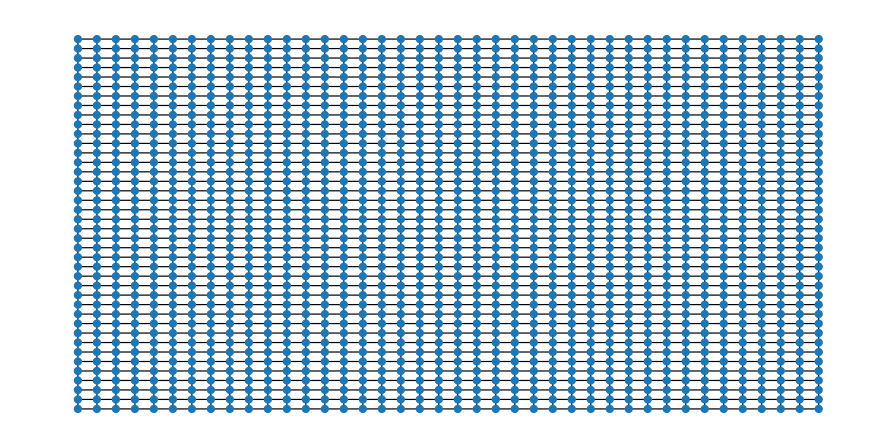
Reproduce this pattern procedurally as a WebGL 2 fragment shader.

```glsl
#version 300 es
precision highp float;

uniform vec2 u_resolution;
out vec4 fragColor;

// Lengths are in units of canvas height
const vec2 NODE_COUNT = vec2(40.0, 40.0);
const vec2 GRID_SIZE = vec2(1.6536, 0.8255);
const vec2 GRID_SHIFT = vec2(0.0007, 0.0);
const float NODE_RADIUS = 0.0092;
const float EDGE_WIDTH = 0.0027;
const int SUBSAMPLES = 3;

const vec3 PAPER = vec3(1.0);
const vec3 EDGE_INK = vec3(0.0);
const vec3 NODE_BLUE = vec3(0.110, 0.465, 0.705);

// Offset from the nearest node of a finite centred lattice
vec2 latticeOffset(vec2 p, vec2 size, vec2 count) {
    vec2 spacing = size / (count - 1.0);
    vec2 index = clamp(floor((p + 0.5 * size) / spacing + 0.5), vec2(0.0), count - 1.0);
    return p + 0.5 * size - index * spacing;
}

// Share of a box of size texel covered by a centred band
float bandCoverage(float offset, float width, float texel) {
    float upper = min(offset + 0.5 * texel, 0.5 * width);
    float lower = max(offset - 0.5 * texel, -0.5 * width);
    return max(upper - lower, 0.0) / texel;
}

float discCoverage(vec2 offset, float radius, float texel) {
    return clamp(0.5 + (radius - length(offset)) / texel, 0.0, 1.0);
}

vec3 meshColor(vec2 p, float texel) {
    vec2 offset = latticeOffset(p, GRID_SIZE, NODE_COUNT);

    // Edges end at the outermost nodes
    vec2 inside = step(abs(p), 0.5 * GRID_SIZE);
    float vertical = bandCoverage(offset.x, EDGE_WIDTH, texel) * inside.y;
    float horizontal = bandCoverage(offset.y, EDGE_WIDTH, texel) * inside.x;
    vec3 color = mix(PAPER, EDGE_INK, max(vertical, horizontal));

    // Nodes cover the crossings
    return mix(color, NODE_BLUE, discCoverage(offset, NODE_RADIUS, texel));
}

void main() {
    float texel = 1.0 / (u_resolution.y * float(SUBSAMPLES));
    vec3 total = vec3(0.0);

    // Average a small grid of samples within each pixel
    for (int j = 0; j < SUBSAMPLES; j++) {
        for (int i = 0; i < SUBSAMPLES; i++) {
            vec2 jitter = (vec2(i, j) + 0.5) / float(SUBSAMPLES) - 0.5;
            vec2 p = (gl_FragCoord.xy + jitter - 0.5 * u_resolution) / u_resolution.y;
            total += meshColor(p - GRID_SHIFT, texel);
        }
    }
    fragColor = vec4(total / float(SUBSAMPLES * SUBSAMPLES), 1.0);
}
```
